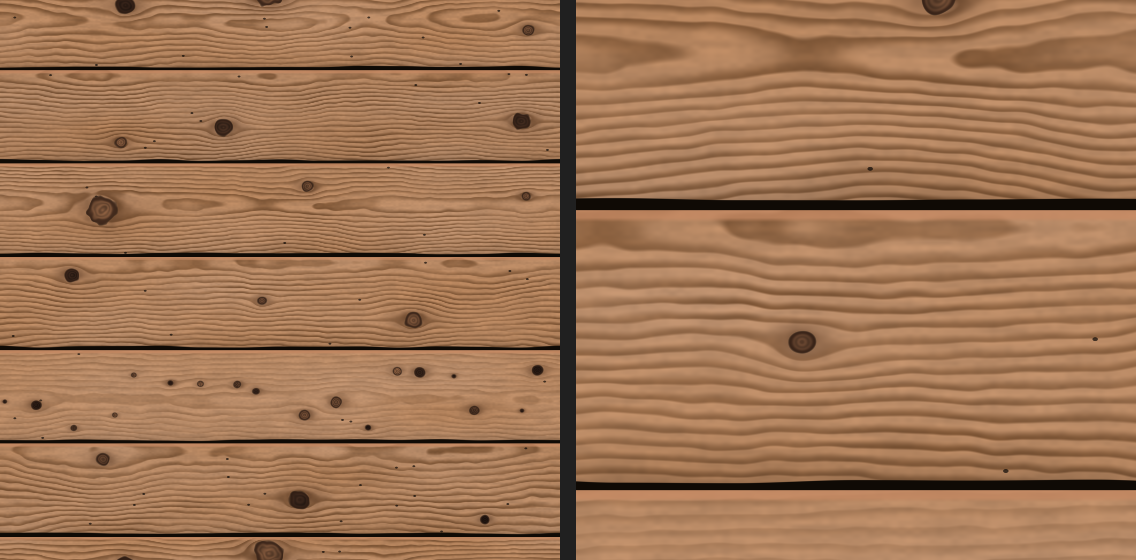
Left, the full canvas; right, a detail of the centre.
Write a Shadertoy shader that draws this texture.

```glsl
// Six weathered softwood boards stacked vertically, divided by dark gaps.
// Growth rings are contours of a noisy height field around each board's heart
// line; hashed knots push the contours aside. Everything wraps at the borders.

const float BOARDS = 6.0;

float hash(vec2 p) {
    vec3 q = fract(p.xyx * 0.1031);
    q += dot(q, q.yzx + 33.33);
    return fract((q.x + q.y) * q.z);
}

// Value noise that repeats along x after the given number of cells
float noise(vec2 p, float period) {
    vec2 i = floor(p), f = fract(p);
    f = f * f * (3.0 - 2.0 * f);
    float x0 = mod(i.x, period), x1 = mod(i.x + 1.0, period);
    return mix(mix(hash(vec2(x0, i.y)), hash(vec2(x1, i.y)), f.x),
               mix(hash(vec2(x0, i.y + 1.0)), hash(vec2(x1, i.y + 1.0)), f.x), f.y);
}

// Noise over a board: x spans the canvas, y spans one board
float grainNoise(vec2 p, vec2 scale, float seed) {
    return noise(p * scale + vec2(0.0, seed * 71.0), scale.x);
}

void mainImage(out vec4 fragColor, in vec2 fragCoord) {
    vec2 uv = fragCoord / iResolution.xy;
    float pixel = BOARDS / iResolution.y;
    float level = uv.y * BOARDS - 0.25;
    float row = mod(floor(level), BOARDS);
    vec2 board = vec2(uv.x, fract(level));
    bool knotty = row == 1.0;

    // Knots: collect their masks and the displacement of the grain
    int knotCount = knotty ? 18 : 3;
    float bend = 0.0, knot = 0.0, halo = 0.0;
    vec3 knotColor = vec3(0.0);
    for (int k = 0; k < 18; k++) {
        if (k >= knotCount) break;
        vec2 id = vec2(float(k) + 3.0, row * 19.0 + 7.0);
        float size = hash(id + 0.37), age = hash(id + 5.71);
        vec2 center = vec2((float(k) + 0.15 + 0.7 * hash(id)) / float(knotCount),
                           0.15 + 0.7 * hash(id + 11.3));
        float radius = knotty ? mix(0.003, 0.009, size) : mix(0.007, 0.024, size * size);
        vec2 d = board - center;
        d = vec2(fract(d.x + 0.5) - 0.5, d.y / BOARDS);

        // Flow around an obstacle, stretched along the board
        float reach = 2.0 * radius * radius;
        float spread = dot(d * vec2(0.6, 1.0), d * vec2(0.6, 1.0));
        bend += d.y * BOARDS * reach / (spread + 0.5 * reach) * exp(-spread / (reach * 12.0));

        // Rough disc with a dark rim, faint rings and a stained heart
        float rough = grainNoise(board, vec2(90.0, 15.0), row + 9.0);
        float dist = length(d * vec2(0.92, 1.0)) / radius + 0.35 * (rough - 0.5);
        float soft = pixel / BOARDS / radius;
        float mask = 1.0 - smoothstep(1.0 - soft, 1.0 + soft, dist);
        float rim = smoothstep(0.6, 0.9, dist);
        vec3 body = mix(vec3(0.13, 0.08, 0.06), vec3(0.50, 0.34, 0.23), age * age);
        body *= 0.85 + 0.3 * rough + 0.12 * cos(dist * 17.0);
        body = mix(body, vec3(0.20, 0.12, 0.08), rim * 0.75);
        knotColor = mix(knotColor, body, mask);
        knot = max(knot, mask);
        halo = max(halo, exp(-spread / (radius * radius * 1.7)) * (0.35 + 0.4 * rough));
    }

    // Growth rings: distance from the heart line plus slow and fine waver
    vec2 q = vec2(board.x, board.y - bend);
    float heart = 0.92 - 0.4 * mod(row, 2.0) + 0.1 * (hash(vec2(row, 4.0)) - 0.5);
    float density = mix(15.0, 23.0, hash(vec2(row, 8.0)));
    float rings = density * sqrt((q.y - heart) * (q.y - heart) + 0.012)
                + 2.8 * grainNoise(q, vec2(6.0, 1.7), row)
                + 0.8 * grainNoise(q, vec2(17.0, 4.0), row + 20.0)
                + 0.25 * grainNoise(q, vec2(60.0, 14.0), row + 30.0);
    float phase = fract(rings);
    float line = smoothstep(0.25, 0.82, phase) * (1.0 - smoothstep(0.82, 1.0, phase));
    line = mix(line, 0.37, smoothstep(0.4, 1.0, fwidth(rings)));
    line *= 0.55 + 0.7 * grainNoise(q, vec2(9.0, 6.0), row + 40.0);
    line *= knotty ? 0.4 : 0.9;

    // Wood tone, blotches and fibres
    float blotch = grainNoise(board, vec2(5.0, 3.0), row + 50.0);
    float fibre = grainNoise(q, vec2(36.0, 44.0), row + 60.0);
    float fleck = grainNoise(board, vec2(220.0, 60.0), row + 70.0);
    vec3 wood = mix(vec3(0.72, 0.55, 0.42), vec3(0.69, 0.50, 0.35), blotch);
    wood = mix(wood, vec3(0.45, 0.30, 0.18), line * 0.85);
    wood *= 0.91 + 0.10 * fibre + 0.05 * fleck + 0.05 * hash(vec2(row, 15.0));

    // Pin holes scattered on a sparse grid
    vec2 grid = board * vec2(60.0, 10.0);
    vec2 cell = floor(grid) + vec2(0.0, row * 10.0 + 300.0);
    vec2 pin = fract(grid) - 0.3 - 0.4 * vec2(hash(cell + 2.7), hash(cell + 8.1));
    float hole = 1.0 - smoothstep(0.05, 0.05 + pixel * 10.0, length(pin * vec2(0.7, 1.0)));
    wood *= 1.0 - 0.65 * hole * step(hash(cell), 0.018);

    // Stain around the knots, then the knots themselves
    wood = mix(wood, vec3(0.34, 0.22, 0.14), halo);
    wood = mix(wood, knotColor, knot);

    // Bright upper edge, shaded lower edge and uneven gap
    float upper = smoothstep(0.955, 0.975, board.y);
    wood = mix(wood, vec3(0.78, 0.54, 0.39), upper * 0.75);
    wood *= 1.0 - 0.22 * exp(-board.y * 16.0);
    float width = 0.022 + 0.022 * grainNoise(board, vec2(14.0, 1.0), row + 80.0);
    float gap = 1.0 - smoothstep(width - 0.5 * pixel, width + pixel, board.y);
    gap = max(gap, smoothstep(1.0 - pixel, 1.0 + pixel, board.y));
    fragColor = vec4(mix(wood, vec3(0.06, 0.04, 0.02), gap), 1.0);
}
```
